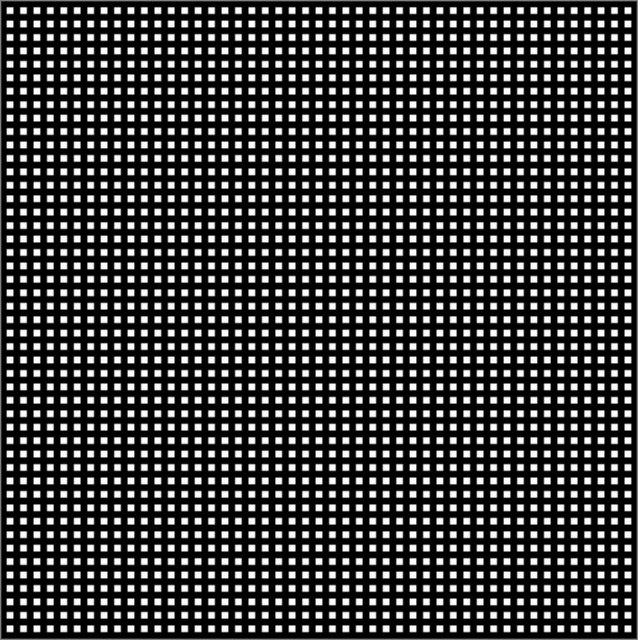
Write a Shadertoy shader that draws this pattern.

```glsl
// A 47 by 47 grid of small white squares on black, inside a thin grey rim.

// Coverage of a centred square, in units of the pitch, with linear edge ramps
float softSquare(vec2 p, float halfSide, vec2 blur) {
    vec2 cover = clamp((halfSide - abs(p)) / blur + 0.5, 0.0, 1.0);
    return cover.x * cover.y;
}

void mainImage(out vec4 fragColor, in vec2 fragCoord) {
    vec2 uv = fragCoord / iResolution.xy;

    // Repeat around the middle square
    vec2 pitch = vec2(8.0 / 380.0, 8.0 / 381.0);
    vec2 cell = (uv - vec2(0.5, 0.5005)) / pitch;
    vec2 index = floor(cell + 0.5);

    // Keep only the full squares, 23 on each side of the middle one
    float inside = step(max(abs(index.x), abs(index.y)), 23.0);

    // Each square fills half the pitch; its edge ramp takes an eighth
    vec2 pixel = 1.0 / (iResolution.xy * pitch);
    vec2 blur = max(vec2(0.125), pixel);
    float squares = inside * softSquare(cell - index, 0.25, blur);

    // Faint grey rim fading in from the canvas edge
    vec2 border = min(uv, 1.0 - uv);
    float rim = 0.5 * (1.0 - smoothstep(0.001, 0.0032, min(border.x, border.y)));

    fragColor = vec4(vec3(max(0.985 * squares, rim)), 1.0);
}
```
